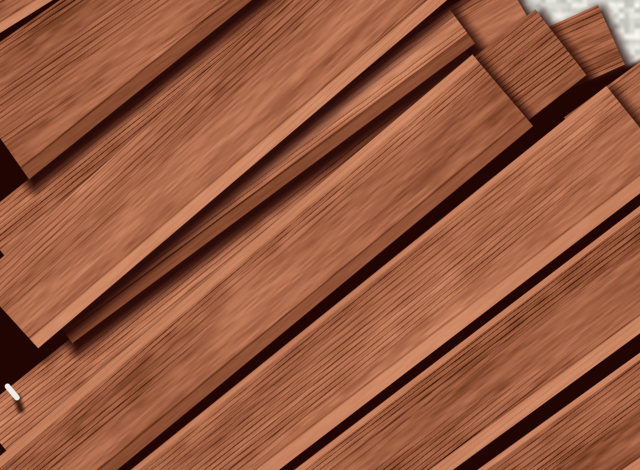
A Shadertoy shader for this texture:

```glsl
// A fanned pile of reddish wooden boards with lit edges and deep shadows, on pale concrete.

const vec3 DARK = vec3(0.13, 0.02, 0.01);
const vec3 DEEP = vec3(0.38, 0.19, 0.10);
const vec3 MID = vec3(0.60, 0.35, 0.24);
const vec3 LIGHT = vec3(0.75, 0.48, 0.35);
const vec3 PALE = vec3(0.91, 0.64, 0.50);
const vec3 CONCRETE = vec3(0.86, 0.86, 0.83);
const vec3 METAL = vec3(0.94, 0.93, 0.91);

// Loose boards, back to front: upper edge from start (xy) to end (zw)
const int LOOSE = 11;
const vec4 EDGE[LOOSE] = vec4[LOOSE](
    vec4(1.00, 0.867, 1.272, 0.99), vec4(0.80, 0.893, 1.07, 1.053),
    vec4(-0.05, 0.53, 0.64, 1.085), vec4(-0.05, 0.12, 0.96, 0.93),
    vec4(0.10, 0.342, 0.957, 0.98), vec4(-0.10, 1.05, 0.30, 1.30),
    vec4(-0.05, 0.876, 0.50, 1.26), vec4(-0.05, 0.778, 0.50, 1.163),
    vec4(-0.05, 0.403, 0.95, 1.314), vec4(0.89, 0.786, 1.139, 0.98),
    vec4(1.20, 0.75, 1.50, 0.97));
// Width at start, width at end, lower rim width, face tone
const vec4 SHAPE[LOOSE] = vec4[LOOSE](
    vec4(0.14, 0.14, 0.0, 0.52), vec4(0.13, 0.13, 0.0, 0.66),
    vec4(0.13, 0.13, 0.012, 0.63), vec4(0.14, 0.14, 0.0, 0.66),
    vec4(0.09, 0.09, 0.026, 0.76), vec4(0.155, 0.155, 0.02, 0.55),
    vec4(0.10, 0.10, 0.0, 0.50), vec4(0.195, 0.15, 0.03, 0.60),
    vec4(0.195, 0.24, 0.028, 0.62), vec4(0.177, 0.177, 0.0, 0.50),
    vec4(0.15, 0.15, 0.0, 0.60));
const float RIM_TONE[LOOSE] = float[LOOSE](
    0.5, 0.5, 0.5, 0.5, 0.42, 0.8, 0.4, 0.42, 0.84, 0.4, 0.8);

float hash(vec2 p) {
    return fract(sin(dot(p, vec2(127.1, 311.7))) * 43758.5453);
}

float noise(vec2 p) {
    vec2 i = floor(p), f = fract(p);
    f = f * f * (3.0 - 2.0 * f);
    return mix(mix(hash(i), hash(i + vec2(1, 0)), f.x),
               mix(hash(i + vec2(0, 1)), hash(i + vec2(1, 1)), f.x), f.y);
}

// Wood ramp: 0 is shadow, 1 is full light
vec3 woodColor(float tone) {
    float t = clamp(tone, 0.0, 1.0) * 4.0;
    vec3 c = mix(DARK, DEEP, clamp(t, 0.0, 1.0));
    c = mix(c, MID, clamp(t - 1.0, 0.0, 1.0));
    c = mix(c, LIGHT, clamp(t - 2.0, 0.0, 1.0));
    return mix(c, PALE, clamp(t - 3.0, 0.0, 1.0));
}

// Tone offset from blotches, fibres and dark growth lines; q.x runs along the board
float grain(vec2 q, float width, float seed) {
    vec2 s = vec2(seed * 7.3, seed * 3.1);
    float blotch = noise(q * vec2(4, 9) + s) - 0.5;
    float streak = noise(q * vec2(2.5, 45) + s) - 0.5;
    float fibre = noise(q * vec2(28, 230) + s) - 0.5;
    float wave = sin(6.2832 * (q.y * 95.0 + 1.2 * noise(q * vec2(1.5, 25) + s)));
    float band = smoothstep(0.4, 0.75, noise(q * vec2(0.7, 24) + s));
    float upper = 0.8 * (1.0 - smoothstep(0.2, 0.45, q.y / width));
    float line = smoothstep(0.35, 1.0, wave) * max(band, upper);
    return 0.2 * blotch + 0.2 * streak + 0.22 * fibre - 0.24 * line;
}

float boxDistance(vec2 q, vec2 size) {
    vec2 d = abs(q - 0.5 * size) - 0.5 * size;
    return length(max(d, 0.0)) + min(max(d.x, d.y), 0.0);
}

// Lays one board with its shadow; rims holds upper and lower rim widths
vec3 layBoard(vec3 col, vec2 p, vec4 edge, vec2 widths, vec2 rims,
              float tone, float rimTone, float seed, float px) {
    float len = length(edge.zw - edge.xy);
    vec2 dir = (edge.zw - edge.xy) / len;
    vec2 q = vec2(dot(p - edge.xy, dir), dot(p - edge.xy, vec2(dir.y, -dir.x)));
    float width = mix(widths.x, widths.y, clamp(q.x / len, 0.0, 1.0));
    vec2 size = vec2(len, width);
    float shadow = smoothstep(0.03, -0.01, boxDistance(q - vec2(0, 0.018), size));
    col = mix(col, DARK, 0.94 * shadow);

    float g = grain(q, width, seed);
    float low = smoothstep(-px, px, q.y - width + rims.y) * step(0.001, rims.y);
    float high = smoothstep(px, -px, q.y - rims.x) * step(0.001, rims.x);
    float t = mix(tone + g, rimTone + 0.3 * g, low);
    t -= 0.2 * smoothstep(0.004, 0.0, abs(q.y - width + rims.y)) * step(0.001, rims.y);
    t = mix(t, 0.8 + 0.3 * g, high);
    return mix(col, woodColor(t), smoothstep(px, -px, boxDistance(q, size)));
}

float segmentDistance(vec2 p, vec2 a, vec2 b) {
    vec2 d = b - a;
    return length(p - a - d * clamp(dot(p - a, d) / dot(d, d), 0.0, 1.0));
}

void mainImage(out vec4 fragColor, in vec2 fragCoord) {
    vec2 p = fragCoord / iResolution.y;
    float px = 0.8 / iResolution.y;

    // Dark gaps below, speckled concrete in the upper right corner
    vec3 stone = CONCRETE + 0.22 * (noise(p * 90.0) - 0.5) + 0.1 * (noise(p * 25.0) - 0.5);
    float open = step(1.1, p.x) * smoothstep(-0.01, 0.01, p.y - 0.845 - 0.4 * (p.x - 1.3));
    vec3 col = mix(DARK, stone, open);

    for (int i = 0; i < LOOSE; i++)
        col = layBoard(col, p, EDGE[i], SHAPE[i].xy, vec2(0.0, SHAPE[i].z),
                       SHAPE[i].w, RIM_TONE[i], float(i) + 1.0, px);

    // Front fan: each board sits lower, lies flatter and reaches further right
    for (int i = 0; i < 4; i++) {
        float k = float(i), rest = min(k, 1.0);
        float base = 0.03 - 0.254 * k, slope = 0.85 - 0.043 * k, end = 1.005 + 0.285 * k;
        vec4 edge = vec4(-0.1, base - 0.1 * slope, end, base + end * slope);
        col = layBoard(col, p, edge, vec2(0.18, 0.2 + 0.025 * rest),
                       vec2(0.02 - 0.008 * rest, 0.026 + 0.005 * rest),
                       0.57 + 0.1 * sin(1.6 * k), mix(0.45, 0.82, rest), k + 20.0, px);
    }

    // Nail at the left with its short shadow
    vec2 head = vec2(0.016, 0.178), tip = vec2(0.036, 0.154);
    col = mix(col, DARK, 0.8 * smoothstep(0.014, 0.0, segmentDistance(p, tip, tip + vec2(0.008, -0.025))));
    col = mix(col, METAL, smoothstep(px, -px, segmentDistance(p, head, tip) - 0.006));
    fragColor = vec4(col, 1.0);
}
```
